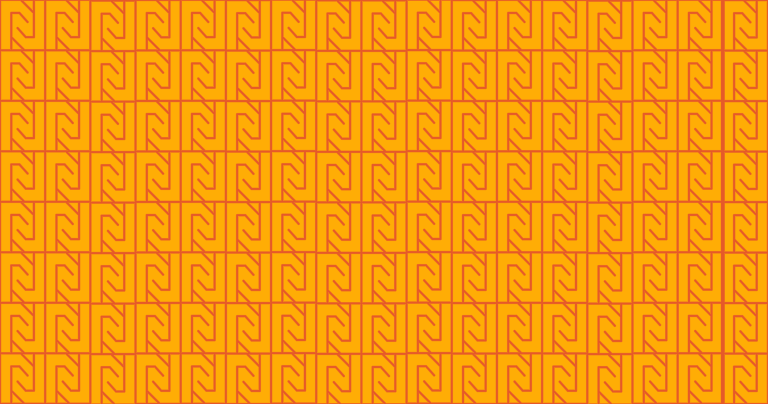
A Shadertoy shader for this pattern:

```glsl
// Orange wall of 17 by 8 tiles, each outlined in red around two interlocked angular hooks.

const vec2 TILE_COUNT = vec2(17.0, 8.0);
const vec3 AMBER = vec3(1.0, 0.68, 0.02);
const vec3 RED_ORANGE = vec3(0.90, 0.35, 0.16);
const float HALF_LINE = 0.025;   // in tile widths

float segmentDistance(vec2 p, vec2 a, vec2 b) {
    vec2 ap = p - a, ab = b - a;
    return length(ap - ab * clamp(dot(ap, ab) / dot(ab, ab), 0.0, 1.0));
}

// One stem with its hook and corner brace; size is the tile extent.
float hookDistance(vec2 p, vec2 size) {
    vec2 stemTop = vec2(0.25, 0.26) * size;
    vec2 bend = vec2(0.43, 0.26) * size;
    float stem = segmentDistance(p, stemTop, vec2(0.25, 1.0) * size);
    float bar = segmentDistance(p, stemTop, bend);
    float tip = segmentDistance(p, bend, vec2(0.61, 0.44) * size);
    float brace = segmentDistance(p, vec2(0.25, 0.74) * size, vec2(0.54, 1.0) * size);
    return min(min(stem, bar), min(tip, brace));
}

float outlineDistance(vec2 p, vec2 size) {
    vec2 edge = min(p, size - p);
    return min(edge.x, edge.y);
}

// Small vertical misalignment of each column of tiles.
float columnOffset(float column) {
    return 0.007 * sin(column * 2.3) + 0.005 * sin(column * 5.1 + 1.0);
}

void mainImage(out vec4 fragColor, in vec2 fragCoord) {
    // Tile space, with v running downward
    vec2 uv = fragCoord / iResolution.xy;
    vec2 grid = vec2(uv.x, 1.0 - uv.y) * TILE_COUNT;
    float column = floor(grid.x);
    grid.y += columnOffset(column);

    // Equal units on both axes: a tile is one unit wide
    vec2 size = vec2(1.0, iResolution.y * TILE_COUNT.x / (iResolution.x * TILE_COUNT.y));
    vec2 p = fract(grid) * size;
    float pixel = TILE_COUNT.x / iResolution.x;

    // The second hook is the first turned half way round
    float d = min(hookDistance(p, size), hookDistance(size - p, size));
    d = min(d, outlineDistance(p, size));

    // One heavier seam before the last column
    float seam = abs(grid.x - (TILE_COUNT.x - 1.0)) - 0.018;
    d = min(d, seam);

    float ink = 1.0 - smoothstep(-0.8 * pixel, 0.8 * pixel, d - HALF_LINE);
    fragColor = vec4(mix(AMBER, RED_ORANGE, ink), 1.0);
}
```
